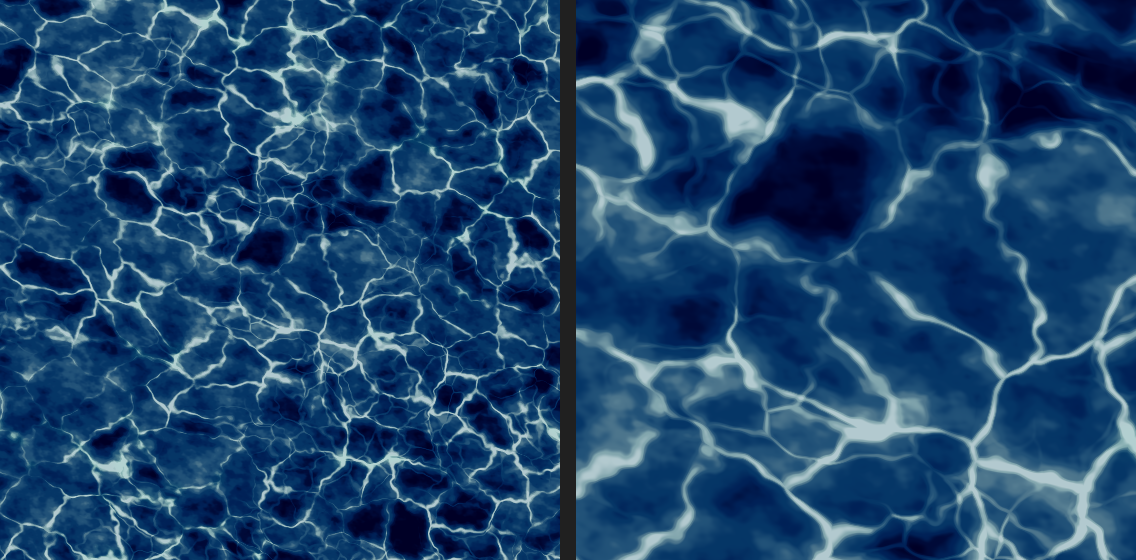
Left, the full canvas; right, a detail of the centre.
This texture is drawn by a three.js fragment shader. Its source:

```glsl
// Sunlit rippling water: pale caustic threads over deep blue pools.
// Warped Voronoi borders form the net, fractal noise varies its light and depth,
// and a single tone value is finally mapped through a blue colour ramp.
varying vec2 vUv;

vec2 hash2(vec2 p) {
  vec3 q = fract(p.xyx * vec3(0.1031, 0.1030, 0.0973));
  q += dot(q, q.yzx + 33.33);
  return fract((q.xx + q.yz) * q.zy);
}

float noise(vec2 p) {
  vec2 i = floor(p);
  vec2 f = fract(p);
  f = f * f * (3.0 - 2.0 * f);
  float low = mix(hash2(i).x, hash2(i + vec2(1.0, 0.0)).x, f.x);
  float high = mix(hash2(i + vec2(0.0, 1.0)).x, hash2(i + 1.0).x, f.x);
  return mix(low, high, f.y);
}

float fbm(vec2 p) {
  float sum = 0.0;
  float amplitude = 0.52;
  for (int i = 0; i < 4; i++) {
    sum += amplitude * noise(p);
    p = mat2(0.8, 0.6, -0.6, 0.8) * p * 2.03 + 17.3;
    amplitude *= 0.54;
  }
  return sum;
}

// Centred two-channel noise used to bend the net
vec2 wobble(vec2 p) {
  return vec2(noise(p), noise(p + 41.7)) - 0.5;
}

// Distances to the three nearest seeds, then a random value of the nearest cell
vec4 voronoi(vec2 p) {
  vec2 cell = floor(p);
  vec4 near = vec4(9.0, 9.0, 9.0, 0.0);
  for (int y = -2; y <= 2; y++) {
    for (int x = -2; x <= 2; x++) {
      vec2 id = cell + vec2(float(x), float(y));
      float d = length(id + 0.08 + 0.84 * hash2(id) - p);
      if (d < near.x) {
        near = vec4(d, near.xy, hash2(id + 71.0).y);
      } else if (d < near.y) {
        near.yz = vec2(d, near.y);
      } else {
        near.z = min(near.z, d);
      }
    }
  }
  return near;
}

// Ramp from the darkest pools to the brightest threads
vec3 waterColor(float tone) {
  vec3 c = mix(vec3(0.0, 0.0, 0.15), vec3(0.0, 0.04, 0.22), smoothstep(0.0, 0.16, tone));
  c = mix(c, vec3(0.0, 0.13, 0.34), smoothstep(0.16, 0.32, tone));
  c = mix(c, vec3(0.02, 0.21, 0.40), smoothstep(0.32, 0.48, tone));
  c = mix(c, vec3(0.13, 0.32, 0.47), smoothstep(0.50, 0.68, tone));
  c = mix(c, vec3(0.30, 0.46, 0.55), smoothstep(0.68, 0.82, tone));
  c = mix(c, vec3(0.51, 0.65, 0.68), smoothstep(0.82, 0.98, tone));
  return mix(c, vec3(0.70, 0.79, 0.81), smoothstep(0.98, 1.25, tone));
}

void main() {
  // Cells lie along a gentle slope and shrink toward the right
  vec2 slope = vec2(dot(vUv, vec2(0.966, -0.259)), dot(vUv, vec2(0.259, 0.966)));
  vec2 p = slope * vec2(10.5 + 1.8 * vUv.x, 14.5) + 5.0;
  p += 0.7 * wobble(p * 0.8) + 0.22 * wobble(p * 2.7) + 0.11 * wobble(p * 7.0);

  vec4 net = voronoi(p);
  float edge = net.y - net.x;
  vec4 fineNet = voronoi(p * 1.7 + 0.5 * wobble(p * 1.7) + 23.0);
  float fineEdge = fineNet.y - fineNet.x;

  // Broad light, fine mottling, grain and dark pool centres
  float broad = fbm(slope * vec2(6.0, 8.0) + 3.0);
  float mottle = fbm(slope * vec2(26.0, 36.0) + 9.0);
  float grain = noise(slope * vec2(90.0, 120.0)) - 0.5;
  float pool = smoothstep(0.06, 0.55, edge) * mix(0.0, 0.5, net.w * net.w);
  float tone = 0.49 + 0.45 * (broad - 0.5) + 0.75 * (mottle - 0.5) + 0.13 * grain - pool;

  // Main threads: a sharp core of uneven strength inside a soft halo
  float strength = smoothstep(0.25, 0.8, noise(p * 0.8 + 60.0) * 0.6 + mottle * 0.4);
  float width = mix(0.07, 0.13, strength);
  float core = 1.0 - smoothstep(0.0, width, edge);
  tone += 0.13 * exp(-6.0 * edge) + core * (mix(0.1, 0.6, strength) + 0.25 * grain);

  // Faint secondary threads that come and go
  float fineMask = smoothstep(0.35, 0.75, noise(p * 0.7 + 90.0));
  tone += 0.27 * fineMask * (1.0 - smoothstep(0.0, 0.16, fineEdge));

  // Speckled pale patches where threads meet
  float junction = 1.0 - smoothstep(0.04, 0.4, net.z - net.x);
  float foam = junction * smoothstep(0.5, 0.8, noise(p * 0.6 + 130.0));
  tone += foam * (0.2 + 0.6 * grain);

  vec3 color = waterColor(tone);
  color += foam * vec3(0.0, 0.04, 0.01);
  gl_FragColor = vec4(color, 1.0);
}
```
